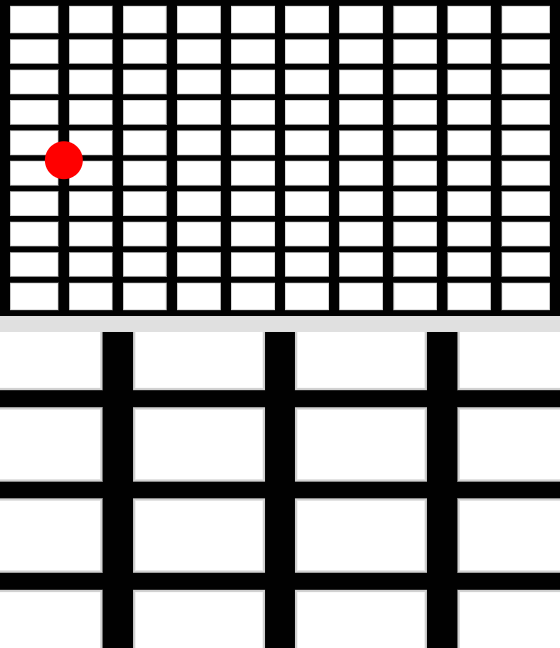
Top, the full canvas; bottom, a detail of the centre.
Give the GLSL for this pattern, as a WebGL 1 fragment shader.

```glsl
precision highp float;

// A ten by ten grid of white panes between black bars, with one red disc on a crossing.

uniform vec2 u_resolution;

// Lengths are fractions of the canvas height, measured from its centre.
const vec2 PITCH = vec2(0.1711, 0.0963);
const vec2 BAR_HALF = vec2(0.0158, 0.0088);
const vec2 BAR_GROWTH = vec2(0.0003, 0.0002);
const vec2 FRAME_HALF = vec2(0.8542, 0.4815);
const float LAST_BAR = 4.0;
const float FRINGE = 0.0024;
const vec2 DISC_CENTRE = vec2(-0.6840, -0.0070);
const float DISC_RADIUS = 0.0600;

const vec3 BLACK = vec3(0.005);
const vec3 WHITE = vec3(1.0);
const vec3 PALE_GREY = vec3(0.82);
const vec3 RED = vec3(1.0, 0.0, 0.0);

// Coverage of the region where the signed distance is positive.
float coverage(float dist, float pixel) {
  return clamp(dist / pixel + 0.5, 0.0, 1.0);
}

// Index of the nearest inner bar on each axis, from -LAST_BAR to LAST_BAR.
vec2 nearestBar(vec2 p, vec2 pitch) {
  return clamp(floor(p / pitch + 0.5), -LAST_BAR, LAST_BAR);
}

// Distance into a pane on each axis; the bars thicken slightly outwards.
vec2 paneDepth(vec2 p, vec2 bar) {
  vec2 halfWidth = BAR_HALF + BAR_GROWTH * abs(bar);
  vec2 inner = abs(p - bar * PITCH) - halfWidth;
  return min(inner, FRAME_HALF - abs(p));
}

// Faint upright line just outside the second bar on either side of the centre.
float hairline(vec2 p, vec2 bar, float depth, float pixel) {
  float chosen = 1.0 - step(0.5, abs(abs(bar.x) - 2.0));
  float outward = step(abs(bar.x) * PITCH.x, abs(p.x));
  return chosen * outward * coverage(0.0010 - abs(depth - 0.0046), pixel);
}

void main() {
  float pixel = 1.0 / u_resolution.y;
  vec2 p = (gl_FragCoord.xy - 0.5 * u_resolution) * pixel;

  // Panes with a soft grey fringe
  vec2 bar = nearestBar(p, PITCH);
  vec2 depth = paneDepth(p, bar);
  float inside = min(depth.x, depth.y);
  vec3 pane = mix(PALE_GREY, WHITE, coverage(inside - FRINGE, pixel));
  pane = mix(pane, PALE_GREY, 0.6 * hairline(p, bar, depth.x, pixel));
  vec3 colour = mix(BLACK, pane, coverage(inside, pixel));

  // Disc
  float disc = DISC_RADIUS - length(p - DISC_CENTRE);
  colour = mix(colour, RED, coverage(disc, pixel));

  gl_FragColor = vec4(colour, 1.0);
}
```
